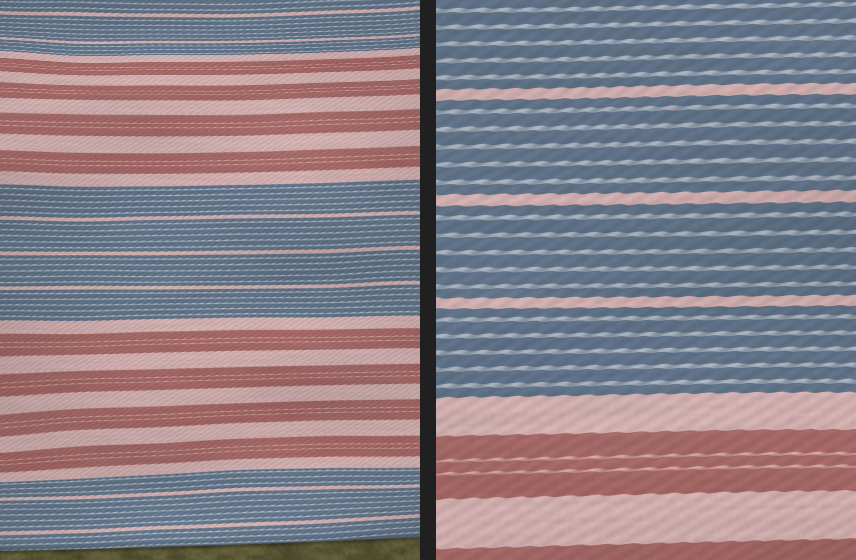
Left: the whole. Right: its middle third, enlarged.
Reproduce this texture procedurally as a Shadertoy shader.

```glsl
const float UNITS = 768.0;        // cloth units per canvas height
const float PERIOD = 396.0;       // one blue group plus one red group
const float BLUE_START = 252.0;   // top of the middle blue group
const float BLUE_BAND = 47.0;     // four bands make a blue group
const float PINSTRIPES = 6.0;     // intervals in one blue band
const float PIN_WIDTH = 1.9;
const float DIVIDER_WIDTH = 5.0;
const float RED_PITCH = 50.0;
const float RED_WIDTH = 28.0;
const float RED_PIN_OFFSET = 2.9;
const float RED_PIN_WIDTH = 1.2;
const float RIB_PITCH = 5.2;      // diagonal weave
const float RIB_DEPTH = 0.035;
const float HEM = 748.0;          // lower cloth edge

const vec3 BLUE = vec3(0.35, 0.42, 0.50);
const vec3 PALE_BLUE = vec3(0.63, 0.66, 0.70);
const vec3 PINK = vec3(0.78, 0.65, 0.65);
const vec3 RED = vec3(0.61, 0.38, 0.37);
const vec3 RED_PIN = vec3(0.77, 0.61, 0.58);
const vec3 GROUND = vec3(0.34, 0.33, 0.20);

float hash(vec2 p) {
    vec3 q = fract(vec3(p.xyx) * 0.1031);
    q += dot(q, q.yzx + 33.33);
    return fract((q.x + q.y) * q.z);
}

float noise(vec2 p) {
    vec2 i = floor(p), f = fract(p);
    f = f * f * (3.0 - 2.0 * f);
    return mix(mix(hash(i), hash(i + vec2(1, 0)), f.x),
               mix(hash(i + vec2(0, 1)), hash(i + vec2(1, 1)), f.x), f.y);
}

// Coverage of the inside of a signed distance
float inside(float d, float soft) {
    return clamp(0.5 - d / soft, 0.0, 1.0);
}

// Distance to the nearest multiple of a pitch
float nearest(float v, float pitch) {
    return abs(mod(v + 0.5 * pitch, pitch) - 0.5 * pitch);
}

// Height along the cloth, after slant, bow, folds and the receding top
float clothHeight(vec2 p, float side) {
    float slant = -3.0 - 8.5 * smoothstep(400.0, 620.0, p.y);
    float bow = -9.3 + 0.0208 * p.y - 9.0 * smoothstep(640.0, 710.0, p.y);
    float v = p.y - slant * side - bow * side * side;
    v += 4.0 * (noise(p / vec2(110.0, 75.0)) - 0.5);
    return v - 52.0 * (1.0 - smoothstep(20.0, 155.0, v));
}

vec3 stripes(float v, float soft, float rib) {
    float u = v - BLUE_START;
    float blueHalf = 2.0 * BLUE_BAND;

    // Blue group: pinstripes and pink dividers
    float pin = inside(nearest(u, BLUE_BAND / PINSTRIPES) - 0.5 * PIN_WIDTH, soft);
    float divider = inside(nearest(u, BLUE_BAND) - 0.5 * DIVIDER_WIDTH, soft);
    vec3 blue = mix(BLUE, PALE_BLUE, pin * (0.82 + 0.18 * rib));
    blue = mix(blue, PINK, divider);

    // Red group: four stripes, each with a pair of fine lines
    float w = mod(u - blueHalf, PERIOD) - 0.5 * PERIOD;
    float fromCentre = abs(mod(w, RED_PITCH) - 0.5 * RED_PITCH);
    float pair = inside(abs(fromCentre - RED_PIN_OFFSET) - 0.5 * RED_PIN_WIDTH, soft);
    vec3 red = mix(RED, RED_PIN, pair * (0.8 + 0.2 * rib));
    red = mix(PINK, red, inside(fromCentre - 0.5 * RED_WIDTH, soft));

    float blueEdge = nearest(u - blueHalf, PERIOD) - blueHalf;
    return mix(red, blue, inside(blueEdge, soft));
}

void mainImage(out vec4 fragColor, in vec2 fragCoord) {
    vec2 p = fragCoord / iResolution.y * UNITS;
    p.y = UNITS - p.y;
    float side = 2.0 * fragCoord.x / iResolution.x - 1.0;
    float pixel = UNITS / iResolution.y;

    // Twill ribs climb to the right and nudge the stripe edges
    float wobble = 5.0 * noise(p / 60.0);
    float rib = cos(6.28318 * (0.5 * p.x + 0.86 * p.y + wobble) / RIB_PITCH);
    float v = clothHeight(p, side) + 0.3 * rib;
    vec3 color = stripes(v, pixel * 1.15, rib);

    // Weave, faded patches, streaks along the threads and soft folds
    float patches = noise(p / vec2(75.0, 28.0) + 17.0);
    float streaks = noise(vec2(p.x / 45.0, v / 2.0));
    float folds = noise(p / vec2(210.0, 90.0) + 41.0);
    float grain = noise(p / 1.7) - 0.5;
    color = mix(color, PALE_BLUE, 0.06 * patches);
    color *= 1.0 + RIB_DEPTH * rib + 0.05 * (streaks - 0.5);
    color *= 1.0 + 0.10 * (folds - 0.5) + 0.035 * grain;
    color *= 1.02 - 0.05 * side * side;

    // Mottled ground below the shaded hem
    float below = p.y - (HEM - 9.5 * side - 2.0 * side * side);
    float moss = noise(p / vec2(22.0, 9.0)) + 0.5 * noise(p / 4.0);
    vec3 ground = GROUND * (0.78 + 0.3 * moss);
    ground *= 0.7 + 0.3 * smoothstep(0.0, 7.0, below);
    color *= 1.0 - 0.12 * smoothstep(-10.0, 0.0, below);
    color = mix(ground, color, inside(below, pixel * 1.3));

    fragColor = vec4(clamp(color, 0.0, 1.0), 1.0);
}
```
